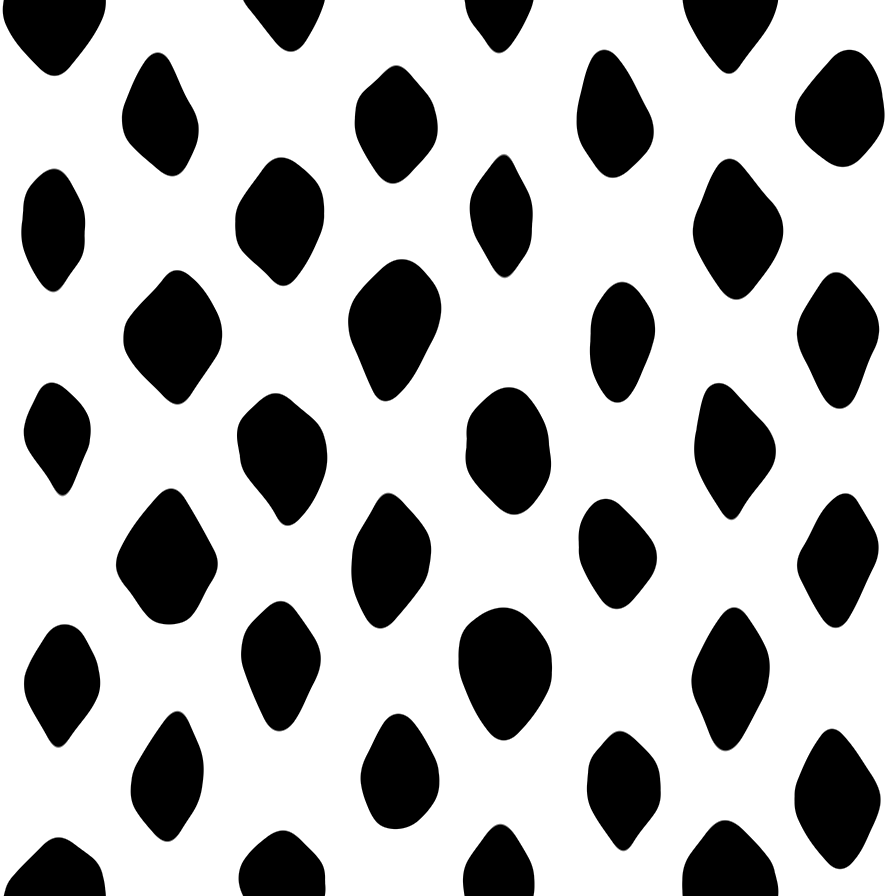
This pattern is drawn by a WebGL 1 fragment shader. Its source:

```glsl
precision highp float;
// Seamless staggered rows of irregular, soft-cornered black diamonds on white.

uniform vec2 u_resolution;

#define GRID vec2(8.0, 4.0)            // columns (even, for the stagger) and rows
#define HALF_SIZE vec2(0.0535, 0.0840) // half width and height before rounding
#define CORNER_SHAKE vec2(0.012, 0.014)
#define CENTRE_SHAKE vec2(0.007, 0.016)
#define SIZE_SPREAD 0.08
#define SIDE_LIFT 0.006                // raises the side corners into a kite
#define BULGE vec2(-0.0015, 0.0100)    // least and greatest outward bow of an edge
#define WOBBLE 0.0032                  // S-curve along an edge
#define ROUNDING vec2(0.018, 0.036)    // least and greatest corner softness
#define INK vec3(0.0)
#define PAPER vec3(1.0)

const float PI = 3.14159265;

vec2 hash2(vec2 p) {
  vec2 q = vec2(dot(p, vec2(127.1, 311.7)), dot(p, vec2(269.5, 183.3)));
  return fract(sin(q) * 43758.545);
}

vec2 signedHash(vec2 p) {
  return 2.0 * hash2(p) - 1.0;
}

float smoothMax(float a, float b, float k) {
  float h = max(k - abs(a - b), 0.0);
  return max(a, b) + h * h / (4.0 * k);
}

// Corners run clockwise: top, right, bottom, left.
vec2 corner(float index, vec2 id) {
  float i = mod(index, 4.0);
  float angle = 0.5 * PI * i;
  vec2 axis = vec2(sin(angle), cos(angle));
  vec2 shake = signedHash(id + 17.0 * (i + 1.0)) * CORNER_SHAKE;
  return axis * HALF_SIZE + shake + vec2(0.0, SIDE_LIFT * abs(axis.x));
}

// Approximate signed distance to one diamond: four bowed edges, softly joined.
float diamond(vec2 p, vec2 id) {
  float scale = 1.0 + SIZE_SPREAD * signedHash(id + 5.3).x;
  p /= scale;
  float d = -1.0;
  for (int n = 0; n < 4; n++) {
    float i = float(n);
    vec2 start = corner(i, id);
    vec2 edge = corner(i + 1.0, id) - start;
    vec2 normal = normalize(vec2(-edge.y, edge.x));
    float t = clamp(dot(p - start, edge) / dot(edge, edge), 0.0, 1.0);
    vec2 bend = hash2(id + 29.0 * (i + 1.0));
    float bow = mix(BULGE.x, BULGE.y, bend.x) * sin(PI * t)
              + WOBBLE * (2.0 * bend.y - 1.0) * sin(2.0 * PI * t);
    float softness = mix(ROUNDING.x, ROUNDING.y, hash2(id + 41.0 * (i + 1.0)).x);
    d = smoothMax(d, dot(p - start, normal) - bow, softness);
  }
  return d * scale;
}

// Nearest diamond among the neighbouring cells; wrapped ids make it tile.
float scatter(vec2 uv) {
  float nearest = 1.0;
  float column = floor(uv.x * GRID.x);
  for (int x = -1; x <= 1; x++) {
    float c = column + float(x);
    float stagger = 0.5 * mod(c, 2.0);
    float row = floor(uv.y * GRID.y - stagger);
    for (int y = -1; y <= 1; y++) {
      vec2 cell = vec2(c, row + float(y));
      vec2 id = mod(cell, GRID);
      vec2 centre = (cell + vec2(0.5, 0.5 + stagger)) / GRID;
      centre += signedHash(id + 71.9) * CENTRE_SHAKE;
      nearest = min(nearest, diamond(uv - centre, id));
    }
  }
  return nearest;
}

void main() {
  vec2 uv = gl_FragCoord.xy / u_resolution;
  // Half a row down, so that diamonds cross the top and bottom edges.
  float d = scatter(uv + vec2(0.0, 0.5 / GRID.y));
  float coverage = clamp(0.5 - d * min(u_resolution.x, u_resolution.y), 0.0, 1.0);
  gl_FragColor = vec4(mix(PAPER, INK, coverage), 1.0);
}
```
